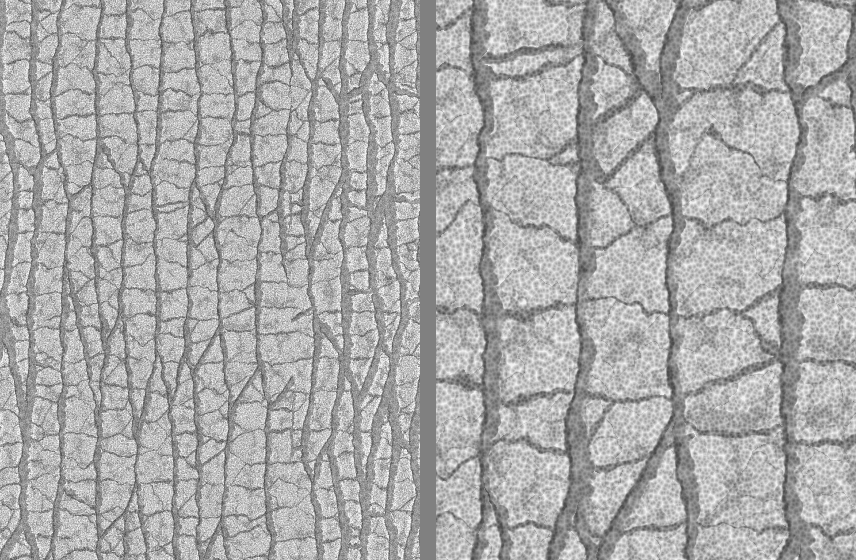
Left, the full canvas; right, a detail of the centre.
Write a Shadertoy shader that draws this texture.

```glsl
struct Cell {
    float border;  // distance to the cell wall, in canvas widths
    vec2 normal;   // direction across that wall
    vec2 id;
};

vec2 hash2(vec2 p) {
    vec3 q = fract(p.xyx * vec3(0.1031, 0.1030, 0.0973));
    q += dot(q, q.yzx + 33.33);
    return fract((q.xx + q.yz) * q.zy);
}

vec2 site(vec2 cell, float jitter) {
    return cell + 0.5 + jitter * (hash2(cell + 57.0) - 0.5);
}

// Distance to the nearest scattered point
float cellNoise(vec2 p, vec2 scale) {
    p *= scale;
    vec2 base = floor(p);
    float nearest = 9.0;
    for (int y = -1; y <= 1; y++)
    for (int x = -1; x <= 1; x++) {
        vec2 d = site(base + vec2(x, y), 1.0) - p;
        nearest = min(nearest, dot(d, d));
    }
    return sqrt(nearest);
}

// Stretched cells whose walls keep an even width in every direction
Cell cellWalls(vec2 p, vec2 scale, float jitter) {
    p *= scale;
    vec2 base = floor(p), id = base, toSite = vec2(9.0);
    for (int y = -1; y <= 1; y++)
    for (int x = -1; x <= 1; x++) {
        vec2 cell = base + vec2(x, y);
        vec2 d = site(cell, jitter) - p;
        if (dot(d, d) < dot(toSite, toSite)) { toSite = d; id = cell; }
    }
    Cell result = Cell(9.0, vec2(1.0, 0.0), id);
    for (int y = -2; y <= 2; y++)
    for (int x = -2; x <= 2; x++) {
        if (x == 0 && y == 0) continue;
        vec2 other = site(id + vec2(x, y), jitter) - p;
        vec2 across = normalize(other - toSite);
        vec2 slope = across * scale;
        float wall = dot(0.5 * (other + toSite), across) / length(slope);
        if (wall < result.border) {
            result.border = wall;
            result.normal = normalize(slope);
        }
    }
    return result;
}

float waves(vec2 p) {
    return (sin(p.x + 1.7 * sin(p.y * 0.7)) + sin(p.y * 1.3 + 1.4 * sin(p.x * 0.8 + 2.0))
          + sin(dot(p, vec2(1.9, -1.6)) + 4.0)) / 3.0;
}

float band(float distance, float halfWidth, float blur) {
    return 1.0 - smoothstep(halfWidth - blur, halfWidth + blur, distance);
}

void mainImage(out vec4 fragColor, in vec2 fragCoord) {
    vec2 p = fragCoord / iResolution.x;
    float blur = max(0.8 / iResolution.x, 0.0012);
    float flank = smoothstep(0.16, 0.5, abs(p.x - 0.43));

    // Mottling, grain and slow variation
    float coarse = cellNoise(p, vec2(42.0, 36.0)) - 0.46;
    float medium = cellNoise(p + 3.1, vec2(95.0, 85.0)) - 0.46;
    float fine = cellNoise(p + 7.7, vec2(180.0)) - 0.46;
    float grain = cellNoise(p + 5.3, vec2(310.0, 290.0)) - 0.46;
    float mottle = 0.45 * coarse + 0.35 * medium + 0.3 * fine;
    float drift = waves(p * vec2(31.0, 19.0));

    // Wandering, rough-edged coordinates
    vec2 bent = p;
    bent.x += 0.012 * waves(p * vec2(5.0, 9.0)) + 0.005 * waves(p * vec2(24.0, 47.0));
    bent += vec2(0.007, 0.010) * coarse + vec2(0.005, 0.004) * medium;

    // Plate surface with dark lichen-like patches
    float patches = smoothstep(0.02, 0.13, mottle + 0.035 * drift);
    float tone = 0.785 - 0.15 * patches + 0.02 * drift;

    // Short cracks across the plates and hairlines inside them
    Cell block = cellWalls(bent, vec2(11.0, 17.0), 0.9);
    float flat_ = abs(block.normal.y);
    float crackWidth = mix(0.0006, 0.0026, flat_) * (1.0 + 0.7 * drift);
    float crack = band(block.border, crackWidth, blur) * smoothstep(0.1, 0.7, flat_);
    Cell chip = cellWalls(bent + 0.004 * medium, vec2(38.0, 34.0), 1.0);
    float hairline = band(chip.border, 0.0011, blur) * smoothstep(0.35, 0.75, hash2(chip.id).x);
    tone = mix(tone, 0.54, 0.6 * hairline);
    tone = mix(tone, 0.45, 0.85 * crack);

    // Long furrows, wider and paler toward the flanks
    Cell plate = cellWalls(bent, mix(vec2(13.0, 2.1), vec2(16.0, 3.4), step(0.69, bent.x)), 0.75);
    float furrowWidth = mix(0.0058, 0.0105, flank) * (1.0 + 0.45 * drift);
    furrowWidth *= mix(0.45, 1.0, abs(plate.normal.x));
    float depth = plate.border + 0.006 * mottle;
    float furrow = band(depth, furrowWidth, blur);
    float rim = band(depth, furrowWidth + 0.007, 0.005) * (1.0 - furrow);
    tone += rim * mix(0.03, 0.14, flank) * (1.0 - patches);
    float furrowTone = mix(0.555, 0.61, flank) + 0.18 * medium;
    tone = mix(tone, furrowTone, furrow);

    // Shadow line beneath one lip of each furrow
    float lip = band(abs(depth - furrowWidth + 0.002), 0.0017, blur);
    float shaded = smoothstep(-0.3, 0.5, plate.normal.x + 0.5 * drift);
    tone -= 0.16 * lip * shaded;

    tone += mix(0.34, 0.24, furrow) * grain + 0.14 * fine * (1.0 - furrow);
    fragColor = vec4(vec3(clamp(tone, 0.3, 0.95)), 1.0);
}
```
